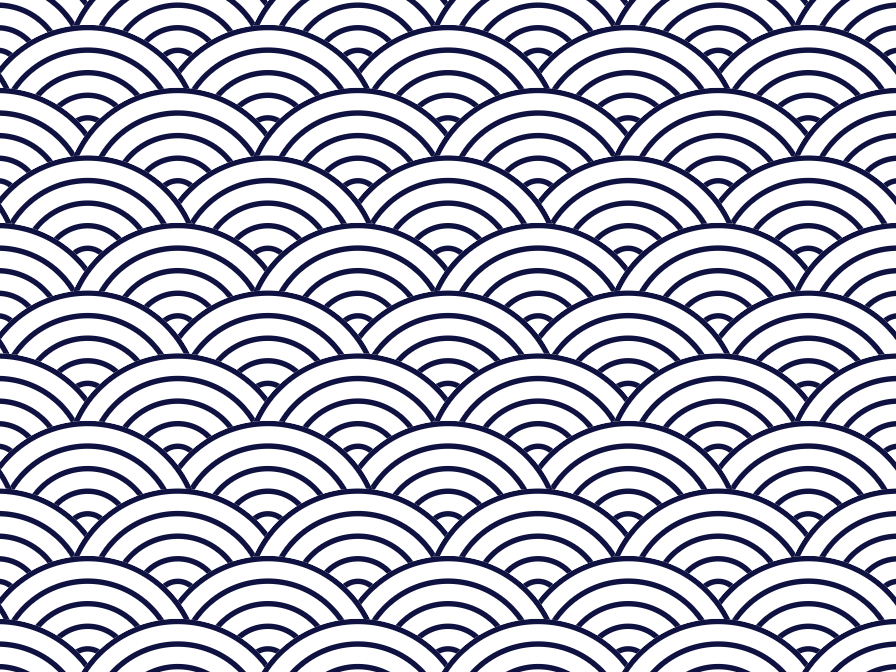
Write a Shadertoy shader that draws this pattern.

```glsl
// Overlapping wave scales: rows of opaque discs with concentric navy rings on white.
// Rows are painted from back to front; within a row the side that overlaps
// alternates, and the row pitch tightens slightly once in every four rows.

// Lengths are fractions of the canvas height.
const float SPACING = 0.2681;    // between disc centres in a row
const float PITCH = 0.1005;      // between the tops of rows
const float SLIP = 0.0069;       // pitch lost once every four rows
const float FIRST_TOP = 0.4361;  // depth of the top of row 0
const float RADIUS = 0.1656;     // outermost ring
const float RING_GAP = 0.0336;
const float LAST_RING = 4.0;
const float LINE_WIDTH = 0.0081;

const vec3 PAPER = vec3(1.0);
const vec3 NAVY = vec3(0.06, 0.07, 0.25);

// Antialiased coverage of a signed distance
float coverage(float dist, float pixel) {
    return clamp(0.5 - dist / pixel, 0.0, 1.0);
}

// Signed distance to the nearest concentric ring line
float ringDistance(float r) {
    float ring = clamp(round((RADIUS - r) / RING_GAP), 0.0, LAST_RING);
    return abs(r - RADIUS + ring * RING_GAP) - 0.5 * LINE_WIDTH;
}

// Paint one opaque ringed disc over the colour below
vec3 paintDisc(vec3 below, vec2 offset, float pixel) {
    float r = length(offset);
    vec3 disc = mix(PAPER, NAVY, coverage(ringDistance(r), pixel));
    return mix(below, disc, coverage(r - RADIUS - 0.5 * LINE_WIDTH, pixel));
}

// Depth of a row's top below the upper canvas edge
float rowTop(float row) {
    return FIRST_TOP + row * PITCH - SLIP * ceil(row / 4.0);
}

// Paint the two discs of a row nearest to the point
vec3 paintRow(vec3 below, vec2 point, float row, float pixel) {
    float odd = mod(row, 2.0);
    float x = mod(point.x - 0.5 * odd * SPACING, SPACING);
    float y = point.y - rowTop(row) - RADIUS;
    vec2 left = vec2(x, y);
    vec2 right = vec2(x - SPACING, y);
    bool rightInFront = odd > 0.5;
    vec3 colour = paintDisc(below, rightInFront ? left : right, pixel);
    return paintDisc(colour, rightInFront ? right : left, pixel);
}

void mainImage(out vec4 fragColor, in vec2 fragCoord) {
    float pixel = 1.0 / iResolution.y;

    // x runs from the canvas centre, y is depth below the upper edge
    vec2 point = vec2(fragCoord.x - 0.5 * iResolution.x,
                      iResolution.y - fragCoord.y) * pixel;

    // Lower rows lie in front of higher ones
    float meanPitch = PITCH - 0.25 * SLIP;
    float baseRow = floor((point.y - FIRST_TOP) / meanPitch);
    vec3 colour = PAPER;
    for (int i = -3; i <= 1; i++) {
        colour = paintRow(colour, point, baseRow + float(i), pixel);
    }
    fragColor = vec4(colour, 1.0);
}
```
